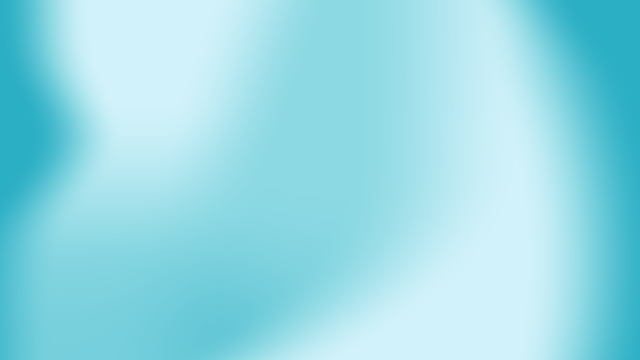
Write a WebGL 2 fragment shader that draws this background.

```glsl
#version 300 es
precision highp float;
// Soft aqua background: two pale veils of light between deep teal sides.

uniform vec2 u_resolution;
out vec4 fragColor;

const vec3 DEEP_TEAL = vec3(0.17, 0.685, 0.77);
const vec3 AQUA = vec3(0.55, 0.85, 0.89);
const vec3 PALE_ICE = vec3(0.82, 0.948, 0.98);

// Tones run from deep (low) to pale (high) along the colour ramp.
const float DEEP = 0.17;
const float MIDDLE = 0.55;
const float PALE = 0.82;

// Rises from 0 to 1 around an edge, over twice the given softness.
float softEdge(float position, float edge, float softness) {
    return smoothstep(edge - softness, edge + softness, position);
}

float softSpot(vec2 p, vec2 center, vec2 radius) {
    vec2 d = (p - center) / radius;
    return exp(-dot(d, d));
}

vec3 toneColor(float tone) {
    vec3 lower = mix(DEEP_TEAL, AQUA, smoothstep(0.0, 1.0, 0.0) + clamp((tone - DEEP) / (MIDDLE - DEEP), 0.0, 1.0));
    return mix(lower, PALE_ICE, clamp((tone - MIDDLE) / (PALE - MIDDLE), 0.0, 1.0));
}

// Middle water tone, darker towards the bottom with one dim pocket.
float waterTone(vec2 p) {
    float tone = mix(0.465, MIDDLE, smoothstep(0.0, 0.5, p.y));
    return tone - 0.075 * softSpot(p, vec2(0.61, 0.07), vec2(0.19, 0.24));
}

// Upper left veil: slanted right side, fading downwards.
float leftVeil(vec2 p) {
    float side = 0.59 + 0.35 * (p.y - 0.537);
    return (1.0 - softEdge(p.x, side, 0.17)) * smoothstep(0.24, 0.73, p.y);
}

// Right veil: a broad left side that sweeps outwards at the bottom.
float rightVeil(vec2 p) {
    float sweep = max(1.0 - p.y / 0.55, 0.0);
    float side = 1.21 - 0.5 * sweep * sweep;
    return softEdge(p.x, side, 0.24) * (1.0 - 0.08 * smoothstep(0.5, 1.0, p.y));
}

// Left shade bulges at mid height.
float leftShade(vec2 p) {
    float bulge = (p.y - 0.6) / 0.2;
    float side = 0.02 + 0.18 * exp(-bulge * bulge) + 0.1 * smoothstep(0.5, 1.0, p.y);
    return 1.0 - softEdge(p.x, side, 0.13);
}

// Right shade follows a bowed curve and tightens at the top.
float rightShade(vec2 p) {
    float bow = p.y - 0.28;
    float side = 1.645 - 0.38 * bow * bow;
    float softness = mix(0.19, 0.145, smoothstep(0.75, 1.0, p.y));
    return softEdge(p.x, side, softness);
}

void main() {
    // Height spans 0 to 1; width is stretched to a fixed 16:9 frame.
    vec2 p = gl_FragCoord.xy / u_resolution * vec2(16.0 / 9.0, 1.0);

    float tone = waterTone(p);
    tone = mix(tone, PALE, max(leftVeil(p), rightVeil(p)));
    tone = mix(tone, DEEP, max(leftShade(p), rightShade(p)));

    fragColor = vec4(toneColor(tone), 1.0);
}
```
